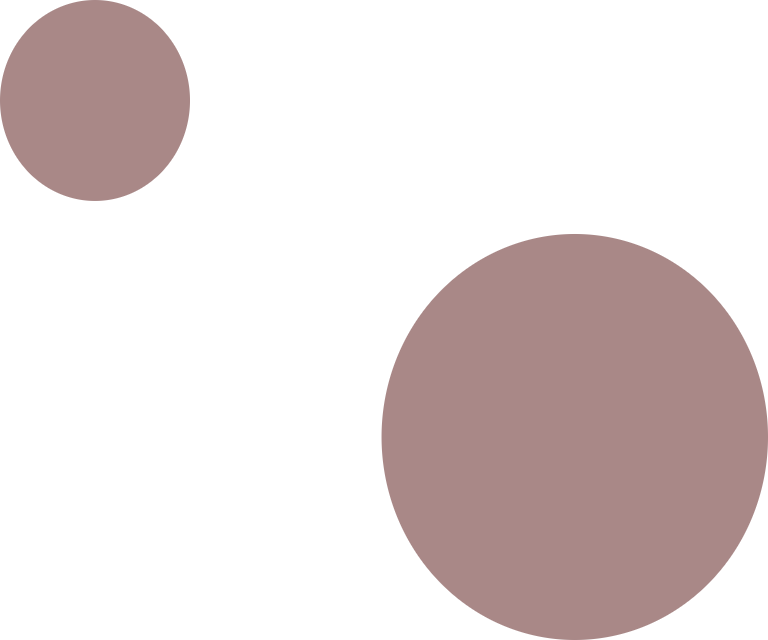
Give the GLSL for this background, as a Shadertoy shader.

```glsl
const vec3 PAPER = vec3(1.0);
const vec3 MAUVE = vec3(0.661, 0.534, 0.531);

// Centres and radii as fractions of the canvas width and height
const vec2 SMALL_CENTER = vec2(0.1237, 0.8430);
const vec2 SMALL_RADII  = vec2(0.1237, 0.1570);
const vec2 LARGE_CENTER = vec2(0.7484, 0.3172);
const vec2 LARGE_RADII  = vec2(0.2516, 0.3172);

// Coverage of an ellipse with an edge one pixel wide
float ellipseMask(vec2 uv, vec2 center, vec2 radii) {
    vec2 scaled = (uv - center) / radii;
    float reach = max(length(scaled), 1e-4);
    float slope = length(scaled / (radii * iResolution.xy)) / reach;
    return clamp(0.5 - (reach - 1.0) / max(slope, 1e-5), 0.0, 1.0);
}

void mainImage(out vec4 fragColor, in vec2 fragCoord) {
    vec2 uv = fragCoord / iResolution.xy;

    // Two discs on plain paper
    float discs = max(ellipseMask(uv, SMALL_CENTER, SMALL_RADII),
                      ellipseMask(uv, LARGE_CENTER, LARGE_RADII));

    fragColor = vec4(mix(PAPER, MAUVE, discs), 1.0);
}
```
